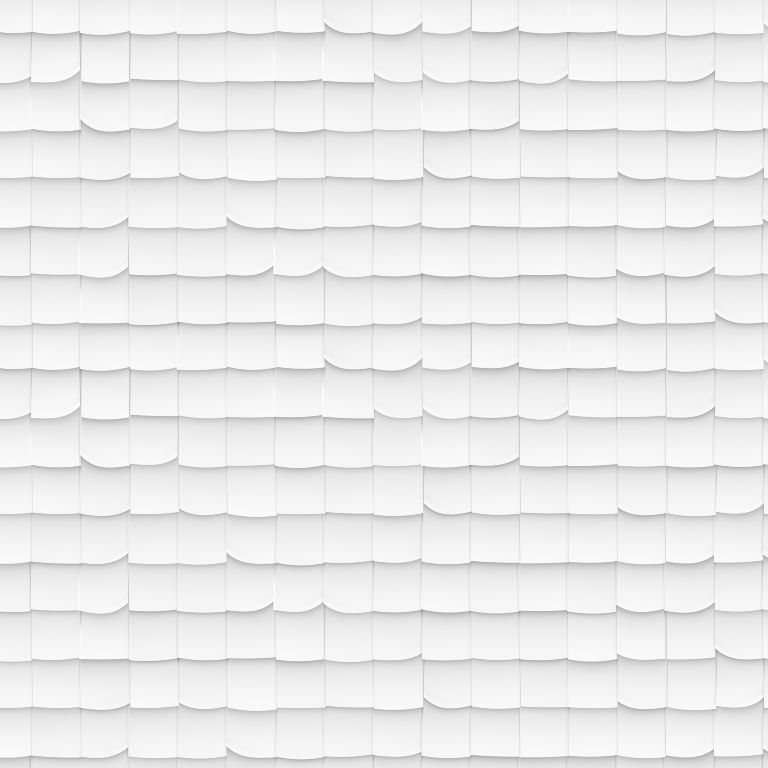
Give the GLSL for this pattern, as a WebGL 1 fragment shader.

```glsl
precision highp float;
// Overlapping rows of white paper notes, like shingles. Each note is painted
// from the lowest layer upward: its soft shadow first, then the sheet, whose
// hem is tilted, sagging and sometimes curled at one corner.
uniform vec2 u_resolution;

vec4 hash4(vec2 p) {
  vec4 q = fract(p.xyxy * vec4(0.1031, 0.1030, 0.0973, 0.1099));
  q += dot(q, q.wzxy + 33.33);
  return fract((q.xxyz + q.yzzw) * q.zywx);
}

// Rows recur every seven; the last two rows rejoin the cycle midway.
float rowKey(float row) {
  return mod(row + (row > 13.5 ? 3.0 : 0.0), 7.0);
}

// Paints one note over the tone below it. q.x runs 0..1 across the note,
// q.y grows downward and is zero near the hem.
float paintNote(float tone, vec2 q, vec2 id, float px) {
  vec4 form = hash4(id + 3.7);
  vec4 edge = hash4(id * 1.7 + 41.3);
  vec4 look = hash4(id * 2.3 + 87.1);

  // Side edges lean and bow toward the hem.
  float bow = q.y * q.y;
  float left = (edge.x - 0.5) * 0.04 + (edge.y - 0.5) * 0.06 * bow;
  float right = 1.01 + (edge.z - 0.5) * 0.04 + (edge.w - 0.5) * 0.05 * bow;
  float side = max(left - q.x, q.x - right);

  // Hem: offset, tilt, sag and an occasional lifted corner.
  float x = clamp(q.x, 0.0, 1.0);
  float corner = look.x > 0.4 ? x : 1.0 - x;
  float curl = look.y > 0.68 ? 0.1 + 0.14 * look.z : 0.0;
  float rise = curl * corner * corner * corner * corner;
  float hem = (form.x - 0.5) * 0.05 + (form.y - 0.5) * 0.09 * (x - 0.5)
            + (0.01 + 0.05 * form.z) * 4.0 * x * (1.0 - x) - 0.02 - rise;
  float below = q.y - hem;

  // Shadow under the hem, and a thin one along the sides.
  float depth = mix(0.17, 0.28, form.w);
  float reach = 0.055 + 0.05 * look.w + 0.25 * rise;
  float hemShadow = depth * exp(-max(below, 0.0) / reach)
                  * smoothstep(0.025, -0.025, side);
  float sideShadow = (0.03 + 0.11 * edge.y) * exp(-max(side, 0.0) / 0.018)
                   * smoothstep(0.02, -0.05, below);
  tone *= 1.0 - max(hemShadow, sideShadow);

  // A few notes leave a bright slit at their left edge.
  float slit = step(0.93, edge.w) * smoothstep(-px, px, q.x - left + 0.03)
             * smoothstep(px, -px, below) * smoothstep(-0.95, -0.5, q.y);
  tone = mix(tone, 0.99, slit * step(q.x, left + px));

  // Sheet: darker at the top, bright at the hem, with a pale curled tip.
  float sheet = mix(0.908, 0.967, smoothstep(-1.1, -0.08, q.y));
  sheet += (look.w - 0.5) * 0.014 + (look.z - 0.5) * 0.016 * (x - 0.5);
  float lip = exp(min(below, 0.0) / 0.06);
  float crease = (below + 0.16) / 0.07;
  sheet += 0.008 * lip + 0.12 * rise * lip;
  sheet -= 0.1 * curl * corner * corner * exp(-crease * crease);
  float cover = smoothstep(px, -px, side) * smoothstep(px, -px, below);
  return mix(tone, sheet, cover);
}

void main() {
  vec2 uv = gl_FragCoord.xy / u_resolution;
  float down = 1.0 - uv.y;
  vec2 grid = vec2(uv.x * 15.74 - 0.63, down * 15.84 - 0.68);
  grid.y += 0.07 * step(0.4375, down); // faint seam between row cycles
  float px = 0.6 * 15.8 / min(u_resolution.x, u_resolution.y);

  // Lower rows first, then the rows that hang over them.
  float tone = 0.92;
  for (int j = 0; j < 3; j++) {
    float row = floor(grid.y) + 2.0 - float(j);
    float key = rowKey(row);
    float x = grid.x + (hash4(vec2(key, 91.0)).x - 0.5) * 0.1;
    for (int i = 0; i < 3; i++) {
      float column = floor(x) + float(i) - 1.0;
      vec2 q = vec2(x - column, grid.y - row);
      tone = paintNote(tone, q, vec2(column, key), px);
    }
  }
  gl_FragColor = vec4(vec3(clamp(tone, 0.0, 1.0)), 1.0);
}
```
